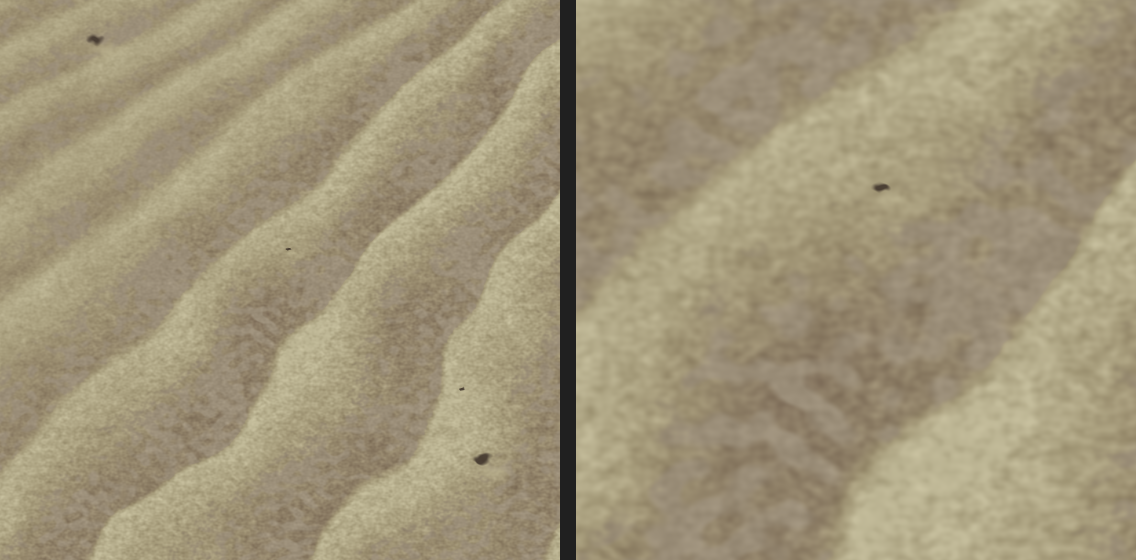
Left: the whole. Right: its middle third, enlarged.
Write a WebGL 1 fragment shader that draws this texture.

```glsl
precision highp float;
// Wind-blown sand ripples fanning diagonally, with fine grain and a few pits.
uniform vec2 u_resolution;

const vec3 TROUGH_BROWN = vec3(0.555, 0.495, 0.400);
const vec3 FLECK_GREY   = vec3(0.610, 0.560, 0.478);
const vec3 SAND_DARK    = vec3(0.610, 0.560, 0.440);
const vec3 SAND_MID     = vec3(0.660, 0.620, 0.490);
const vec3 SAND_LIGHT   = vec3(0.715, 0.683, 0.552);
const vec3 PIT_COLOR    = vec3(0.230, 0.185, 0.155);

const vec2  FAN_POLE    = vec2(1.7, 1.7);  // where the ripples would converge
const float FAN_OFFSET  = 0.105;
const float FAN_RATE    = 4.8;
const float FAN_BEND    = 1.8;
const float WARP_BROAD  = 0.38;
const float WARP_FINE   = 0.15;
const float GRAIN_SCALE = 95.0;
const float GRAIN_TONE  = 0.20;   // grain acting on the colour ramp
const float GRAIN_LIGHT = 0.052;  // grain added as plain brightness
const float PIT_RADIUS  = 0.014;
const int   PIT_COUNT   = 4;

vec2 hashGradient(vec2 cell) {
  vec2 k = vec2(dot(cell, vec2(127.1, 311.7)), dot(cell, vec2(269.5, 183.3)));
  return fract(sin(k) * 43758.55) * 2.0 - 1.0;
}

float gradientNoise(vec2 p) {
  vec2 i = floor(p), f = fract(p);
  vec2 w = f * f * f * (f * (f * 6.0 - 15.0) + 10.0);
  vec2 e = vec2(1.0, 0.0);
  float a = dot(hashGradient(i), f);
  float b = dot(hashGradient(i + e.xy), f - e.xy);
  float c = dot(hashGradient(i + e.yx), f - e.yx);
  float d = dot(hashGradient(i + e.xx), f - e.xx);
  return mix(mix(a, b, w.x), mix(c, d, w.x), w.y);
}

// Ripple count across the fan; whole numbers lie on the crests.
float ripplePhase(vec2 uv) {
  vec2 d = FAN_POLE - uv;
  float k = log(d.y / d.x) + FAN_OFFSET;
  float warp = WARP_BROAD * gradientNoise(uv * 3.3 + 4.7)
             + WARP_FINE * gradientNoise(uv * 7.5 + 21.3);
  return FAN_RATE * k - FAN_BEND * k * k + warp;
}

// Crisp crest, lit slope, then a slow fall into the shaded trough.
float rippleLight(float phase, float edge, float sway) {
  float p = fract(phase);
  float fall = 1.0 - smoothstep(0.05, 0.72 + sway, p);
  float rim = 0.14 * exp(-p * 14.0);
  return max(fall + rim, (1.14) * smoothstep(1.0 - edge, 1.0, p));
}

vec3 sandRamp(float tone) {
  vec3 c = mix(TROUGH_BROWN, SAND_DARK, clamp(tone / 0.36, -0.6, 1.0));
  c = mix(c, SAND_MID, clamp((tone - 0.36) / 0.32, 0.0, 1.0));
  return mix(c, SAND_LIGHT, clamp((tone - 0.68) / 0.32, 0.0, 1.4));
}

// Small shaded hollows, each with a streak of lit debris below.
vec3 addPits(vec3 color, vec2 uv) {
  for (int n = 0; n < PIT_COUNT; n++) {
    float id = float(n);
    vec2 center = fract(vec2(0.86, 0.18) + id * vec2(0.655, 0.375));
    float radius = PIT_RADIUS * mix(1.0, 0.35, mod(id, 2.0));
    vec2 d = (uv - center) / radius;
    d += 0.7 * gradientNoise(d * 0.9 + id * 9.0);
    vec2 spill = d - vec2(1.4, -1.5);
    float debris = exp(-dot(spill, spill * vec2(0.25, 1.2)));
    float hollow = 1.0 - smoothstep(0.35, 1.15, length(d * vec2(0.85, 1.35)));
    color = mix(color, SAND_LIGHT * 1.06, 0.6 * debris);
    color = mix(color, PIT_COLOR, 0.85 * hollow);
  }
  return color;
}

void main() {
  vec2 uv = gl_FragCoord.xy / u_resolution;
  float nearness = smoothstep(-0.55, 0.1, uv.x - uv.y);

  // Ripples, crisp when near, fading in and out when far
  float patches = gradientNoise(uv * vec2(4.0, 6.0) + 13.0);
  float presence = gradientNoise(uv * vec2(3.0, 5.0) + 71.0);
  float edge = mix(0.34, 0.075, nearness) * (1.0 + 0.8 * presence);
  float light = rippleLight(ripplePhase(uv), edge, 0.3 * patches);
  float depth = mix(0.55, 0.88, nearness) + mix(0.6, 0.25, nearness) * presence;
  light = mix(0.57, light, depth);

  // Streaks running along the ripples
  vec2 along = vec2(uv.x + uv.y, uv.y - uv.x * 0.85);
  float streaks = gradientNoise(along * vec2(5.0, 17.0) + 31.0)
                + 0.6 * gradientNoise(along * vec2(13.0, 38.0) + 17.0);

  // Grain, fainter with distance
  vec2 g = uv * vec2(0.85, 1.1) * GRAIN_SCALE;
  float grain = gradientNoise(g) + 0.85 * gradientNoise(g * 1.9 + 7.0)
              + 0.6 * gradientNoise(g * 0.4 + 3.0);
  grain *= mix(0.65, 1.1, nearness);

  float tone = light + 0.16 * patches + 0.2 * streaks + GRAIN_TONE * grain;
  vec3 color = sandRamp(tone);

  // Cool flecks scattered through the shaded sand
  float fleckNoise = gradientNoise(g * 0.55 + 90.0) + 0.8 * gradientNoise(uv * 9.0 + 50.0);
  float shaded = 1.0 - smoothstep(0.35, 0.65, tone);
  color = mix(color, FLECK_GREY, 0.9 * shaded * smoothstep(-0.12, 0.22, fleckNoise));
  color += GRAIN_LIGHT * grain;

  gl_FragColor = vec4(addPits(color, uv), 1.0);
}
```
